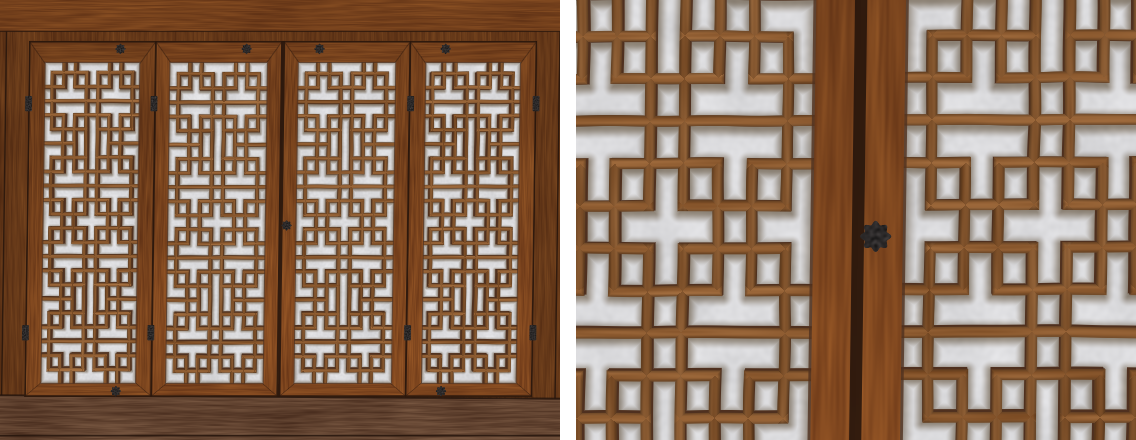
Left: the whole. Right: its middle third, enlarged.
Reproduce this pattern procedurally as a WebGL 2 fragment shader.

```glsl
#version 300 es
precision highp float;
// Four wooden lattice doors backed with white paper, between posts, beam and sill.
// One fret, built from box distances on a folded grid, is swept for depth.
// Wood grain is stretched gradient noise.
uniform vec2 u_resolution;
out vec4 outColor;

// Layout, in units of 1/768 of the canvas width
const vec2 CANVAS = vec2(768.0, 603.0);
const float MIDDLE = 385.0, DOOR_WIDTH = 173.0;
const vec2 DOOR_Y = vec2(60.0, 546.0);
const vec2 OPENING = vec2(297.5, 220.5); // centre and half height
const vec2 PITCH = vec2(15.7, 19.4);     // lattice columns and rows
const float BAR = 2.45;                  // half width of a bar
const float LEAN = 0.0136, DEPTH = 0.0095;
const vec2 VIEW = vec2(384.0, 350.0);
const vec3 PAPER = vec3(0.86, 0.86, 0.87), PAPER_SHADE = vec3(0.55, 0.51, 0.46);
const vec3 BAR_LIGHT = vec3(0.60, 0.41, 0.24), BAR_DARK = vec3(0.43, 0.26, 0.12);
const vec3 BAR_SIDE = vec3(0.31, 0.19, 0.12);
const vec3 WOOD_LIGHT = vec3(0.55, 0.32, 0.14), WOOD_DARK = vec3(0.37, 0.19, 0.08);
const vec3 SILL_LIGHT = vec3(0.49, 0.36, 0.27), SILL_DARK = vec3(0.29, 0.18, 0.12);
const vec3 GAP = vec3(0.13, 0.07, 0.04), IRON = vec3(0.17, 0.16, 0.16);

vec2 hash2(vec2 c) {
  c = vec2(dot(c, vec2(127.1, 311.7)), dot(c, vec2(269.5, 183.3)));
  return fract(sin(c) * 43758.5) * 2.0 - 1.0;
}
float noise(vec2 p) {
  vec2 i = floor(p), f = p - i, w = f * f * (3.0 - 2.0 * f), e = vec2(1.0, 0.0);
  float low = mix(dot(hash2(i), f), dot(hash2(i + e), f - e), w.x);
  float high = mix(dot(hash2(i + e.yx), f - e.yx), dot(hash2(i + 1.0), f - 1.0), w.x);
  return mix(low, high, w.y);
}
// q.x runs along the grain
vec3 wood(vec2 q, float seed, vec3 dark, vec3 light) {
  q += seed * vec2(91.0, 37.0);
  float rings = sin(q.y * 0.7 + 12.0 * noise(q * vec2(0.006, 0.04)));
  float fibre = noise(q * vec2(0.03, 0.6)) + noise(q * vec2(0.009, 0.025));
  return mix(dark, light, clamp(0.5 + 0.14 * rings + 0.5 * fibre, 0.0, 1.0));
}
float cover(float d) { return clamp(0.5 - d * u_resolution.x / CANVAS.x, 0.0, 1.0); }
float line(float d, float halfWidth) { return cover(abs(d) - halfWidth); }
float box(vec2 p, vec2 halfSize) {
  vec2 d = abs(p) - halfSize;
  return length(max(d, 0.0)) + min(max(d.x, d.y), 0.0);
}
float rosette(vec2 p) { return length(p) - 6.3 - 0.8 * cos(8.0 * atan(p.y, p.x + 0.001)); }
// Bar between two grid nodes
float bar(vec2 m, float x0, float y0, float x1, float y1) {
  vec2 a = vec2(x0, y0) * PITCH, b = vec2(x1, y1) * PITCH;
  return box(m - 0.5 * (a + b), 0.5 * (b - a) + BAR);
}
// Distances to horizontal and vertical bars; rows fold about the full rails
vec2 lattice(vec2 p) {
  vec2 g = abs(p) / PITCH;
  float core = step(abs(g.y - 5.5), 2.0);
  vec2 m = vec2(g.x, abs(mod(g.y + 0.5, 6.0) - 3.0)) * PITCH;
  float h = min(bar(m, -1.0, 0.0, 5.0, 0.0), bar(m, 0.5, 2.0, 3.5, 2.0));
  h = min(h, min(bar(m, -1.0, 1.0, 1.5, 1.0), bar(m, 2.5, 1.0, 5.0, 1.0)));
  h = min(h, bar(m, 1.5, 3.0, 5.0, 3.0) + 99.0 * (1.0 - core));
  float v = min(bar(m, 0.5, 0.0, 0.5, 2.0 + core), bar(m, 3.5, 0.0, 3.5, 2.0));
  return vec2(h, min(v, min(bar(m, 1.5, 1.0, 1.5, 4.0), bar(m, 2.5, 1.0, 2.5, 4.0))));
}
// Paper, receding bar sides and lit bar faces; edge is the opening distance
vec3 screen(vec2 p, vec2 l, float edge, float seed) {
  vec2 depth = (VIEW - p) * DEPTH, shade = lattice(l - depth + vec2(0.0, 1.5));
  float gap = min(min(shade.x, shade.y), -0.7 * edge), sweep = 99.0;
  vec3 col = mix(PAPER_SHADE, PAPER, smoothstep(-1.0, 5.0, gap));
  col *= 1.0 + 0.08 * noise(p * 0.05) + 0.04 * noise(p * 0.3);
  for (int i = 1; i <= 3; i++) {
    vec2 d = lattice(l - depth * float(i) / 3.0);
    sweep = min(sweep, min(d.x, d.y));
  }
  col = mix(col, BAR_SIDE, cover(sweep));
  vec2 face = lattice(l);
  bool across = face.x < face.y;
  float d = min(face.x, face.y);
  vec3 strip = wood(across ? p : p.yx, seed, BAR_DARK, BAR_LIGHT) * (across ? 1.05 : 0.95);
  col = mix(col, strip * (0.8 + 0.25 * smoothstep(0.0, 1.6, -d)), cover(d));
  return mix(col, BAR_SIDE, 0.8 * cover(-edge - 1.3));
}
void main() {
  vec2 p = gl_FragCoord.xy / u_resolution * CANVAS;
  // Fold the four doors onto one
  float x = p.x - LEAN * (p.y - 302.0) - MIDDLE, side = x < 0.0 ? -1.0 : 1.0;
  float f = max(abs(x) - 1.5, 0.0), index = min(floor(f / DOOR_WIDTH), 1.0);
  float seed = side * (index + 1.0);
  vec2 jitter = hash2(vec2(seed, 4.0));
  vec2 local = vec2((f - (index + 0.5) * DOOR_WIDTH) * side, p.y);
  // Posts, beam and sill
  vec3 col = wood(p.yx, 7.0 + side, WOOD_DARK, WOOD_LIGHT) * 0.85;
  col = mix(col, GAP, 0.8 * line(f - 378.0, 1.0));
  col = mix(col, wood(p, 11.0, WOOD_DARK, WOOD_LIGHT), cover(560.0 - p.y));
  col = mix(col, GAP, 0.7 * line(560.0 - p.y, 0.9));
  float sill = p.y - 59.0 + 0.006 * (p.x - MIDDLE);
  col = mix(col, wood(p, 5.0, SILL_DARK, SILL_LIGHT), cover(sill));
  col = mix(col, GAP, 0.8 * max(line(sill, 1.3), line(p.y - 6.0, 1.2)));
  // Door frame with mitred corners
  float stile = (0.5 * DOOR_WIDTH - abs(local.x)) / 20.0;
  float rail = min((DOOR_Y.y - p.y) / 28.0, (p.y - DOOR_Y.x) / 17.0);
  float door = -min(stile * 20.0, min(DOOR_Y.y - p.y, p.y - DOOR_Y.x));
  vec2 grain = rail < stile ? local : local.yx;
  float piece = seed + (rail < stile ? 20.0 : 30.0 + sign(local.x));
  vec3 frame = wood(grain, piece, WOOD_DARK, WOOD_LIGHT);
  frame *= 1.0 + 0.07 * jitter.x + 0.06 * sin(0.01 * p.y);
  frame = mix(frame, GAP, 0.5 * line((rail - stile) * 14.0, 0.5));
  col = mix(col, mix(frame, GAP, 0.85 * line(door, 1.3)), cover(door - 1.0));
  // Lattice opening, slightly uneven from door to door
  vec2 l = local - vec2(0.0, OPENING.x);
  float edge = box(l, vec2(67.5 - 2.0 * index, OPENING.y));
  l += 0.9 * vec2(noise(p * 0.03), noise(p * 0.03 + 50.0)) - vec2(0.0, 1.0 + 2.0 * jitter.y);
  col = mix(col, screen(p, l, edge, seed), cover(edge));
  // Iron hinges, rosettes and pull
  vec2 hinge = vec2(min(abs(f - 174.5), abs(f - 346.5)), abs(p.y - 304.0) - 157.0);
  vec2 boss = vec2(f - index * DOOR_WIDTH - 48.5, p.y - 536.0 + 469.0 * index * step(p.y, 300.0));
  float iron = min(box(hinge, vec2(3.2, 9.0)) - 1.5, rosette(p - vec2(393.0, 294.0)));
  col = mix(col, IRON * (1.0 + 0.9 * noise(p * 0.5)), cover(min(iron, rosette(boss))));
  outColor = vec4(col, 1.0);
}
```
